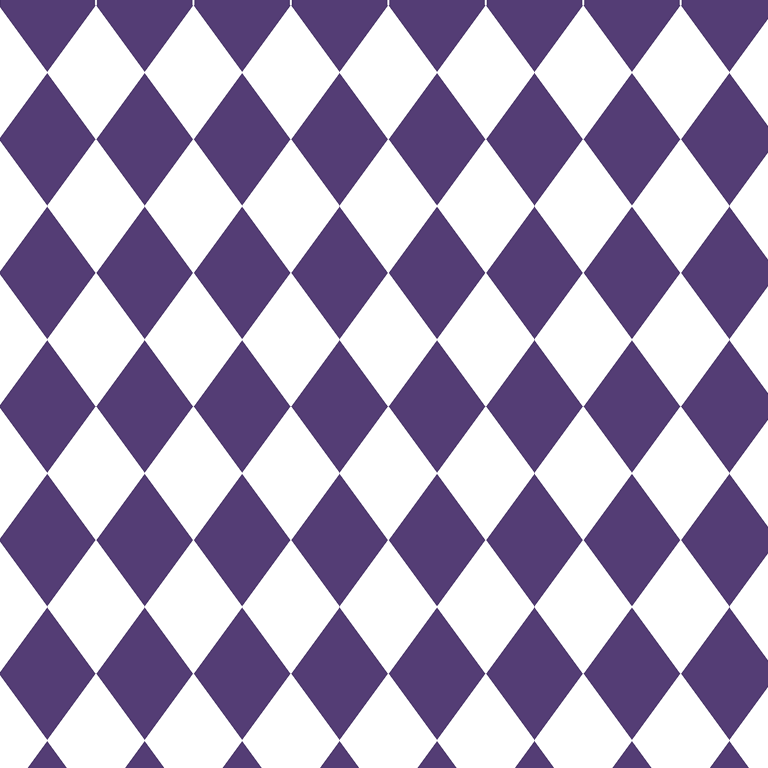
Reproduce this pattern procedurally as a WebGL 1 fragment shader.

```glsl
precision highp float;
// Harlequin check: tall purple diamonds meeting tip to tip on white, with thin dark edges.

#define CELL vec2(0.12689, 0.17396)
#define DIAMOND_CENTRE vec2(0.4422, 0.4707)
#define TOP_ROW_Y 0.9935
#define INSET 0.0005
#define EDGE_WIDTH 0.0013
#define WHITE vec3(1.0)
#define PURPLE vec3(0.33, 0.24, 0.46)
#define DARK_EDGE vec3(0.25, 0.17, 0.38)

uniform vec2 u_resolution;

// Signed distance to the slanted sides of a diamond with the given half size.
float diamondDistance(vec2 p, vec2 halfSize) {
  vec2 q = abs(p) / halfSize;
  return (q.x + q.y - 1.0) * halfSize.x * halfSize.y / length(halfSize);
}

// Coverage of the region where the distance is negative.
float coverage(float distance, float pixel) {
  return clamp(0.5 - distance / pixel, 0.0, 1.0);
}

void main() {
  float pixel = 1.0 / u_resolution.y;
  vec2 uv = gl_FragCoord.xy * pixel;

  // The top row stays closed above its widest line.
  uv.y = min(uv.y, TOP_ROW_Y);

  // Fold the canvas into one cell centred on a diamond.
  vec2 halfCell = 0.5 * CELL;
  vec2 local = mod(uv - DIAMOND_CENTRE + halfCell, CELL) - halfCell;
  float d = diamondDistance(local, halfCell) + INSET;

  // Dark rim first, then the flat purple inside it.
  vec3 color = mix(WHITE, DARK_EDGE, coverage(d, pixel));
  color = mix(color, PURPLE, coverage(d + EDGE_WIDTH, pixel));

  gl_FragColor = vec4(color, 1.0);
}
```
